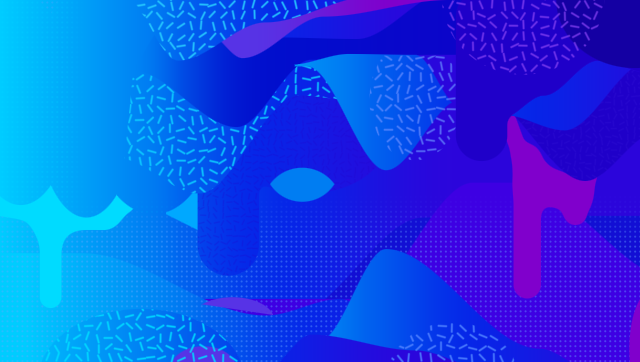
Reproduce this background procedurally as a Shadertoy shader.

```glsl
// Flowing liquid shapes in cyan, blue and violet, with dashed confetti and dot grids.

const vec3 VIOLET = vec3(.12, 0, .79);
const vec3 MAGENTA = vec3(.5, 0, .8);
const vec3 LILAC = vec3(.34, .2, .9);
const vec3 CYAN = vec3(0, .86, 1);

float hash(vec2 p) { return fract(sin(dot(p, vec2(127.1, 311.7))) * 43758.5453); }

// Antialiased coverage, negative distance is inside
float cover(float d) { return clamp(.5 - d / max(fwidth(d), 1e-5), 0., 1.); }

void paint(inout vec3 col, vec3 ink, float d) { col = mix(col, ink, cover(d)); }

float smin(float a, float b, float k) {
  float h = max(k - abs(a - b), 0.) / k;
  return min(a, b) - h * h * k * .25;
}

float ellipse(vec2 p, float cx, float cy, float rx, float ry) {
  vec2 q = p - vec2(cx, cy), r = vec2(rx, ry);
  float k = length(q / r);
  return k * (k - 1.) / max(length(q / (r * r)), 1e-4);
}

float capsule(vec2 p, float ax, float ay, float bx, float by, float r) {
  vec2 q = p - vec2(ax, ay), s = vec2(bx - ax, by - ay);
  return length(q - s * clamp(dot(q, s) / dot(s, s), 0., 1.)) - r;
}

// Smooth line through four crests and troughs
float curve(float x, vec4 xs, vec4 ys) {
  return ys.x + dot(ys.yzw - ys.xyz, smoothstep(xs.xyz, xs.yzw, vec3(x)));
}

// Cyan to violet gradient shared by most shapes
vec3 ocean(float x) {
  vec3 c = mix(vec3(0, .8, 1), vec3(0, .42, .94), clamp(x / 2.2, 0., 1.));
  c = mix(c, vec3(.02, .15, .91), smoothstep(1.8, 3.6, x));
  return mix(c, vec3(.17, .02, .86), smoothstep(3.2, 5.6, x));
}

// Randomly turned short strokes
float dashes(vec2 p, float size) {
  vec2 g = p / size;
  float d = 1., px = 4.36 / iResolution.y;
  for (int i = 0; i < 9; i++) {
    vec2 cell = floor(g) + vec2(i % 3 - 1, i / 3 - 1);
    float a = 6.283 * hash(cell);
    vec2 dir = vec2(cos(a), sin(a));
    vec2 q = g - cell - .35 - .3 * vec2(hash(cell + 7.), hash(cell + 19.));
    d = min(d, length(q - dir * clamp(dot(q, dir), -.36, .36)));
  }
  return smoothstep(px, -px, (d - .09) * size) * .9;
}

void mainImage(out vec4 fragColor, in vec2 fragCoord) {
  // Canvas is 4.36 units tall, y runs down from the top
  vec2 p = vec2(fragCoord.x, iResolution.y - fragCoord.y) * 4.36 / iResolution.y;
  float x = p.x, y = p.y, d;
  vec3 col = ocean(x);
  float strokes = dashes(p, .125), grain = dashes(p, .08);

  // Low hills
  paint(col, vec3(.07, .06, .83), curve(x, vec4(3.5, 5.1, 6, 7), vec4(3.8, 2.62, 2.6, 2.6)) - y);
  paint(col, vec3(.24, 0, .89), curve(x, vec4(4.3, 5.7, 6.2, 8.2), vec4(3.6, 2.2, 2.2, 3.4)) - y);
  paint(col, ocean(x - .3), curve(x, vec4(1, 3.2, 4.1, 5.2), vec4(3.05, 3.8, 3.6, 4.6)) - y);

  // Dot grid
  float dots = smoothstep(.02, .004, length(fract(p / .06) - .5) * .06);
  dots *= max(smoothstep(2.3, 3., y), smoothstep(1.1, .7, x) * .7);
  col = mix(col, vec3(.4, .65, 1), dots * .4);

  // Bright hill, dark wave, leaf and confetti mounds
  d = curve(x, vec4(3.85, 4.65, 6.5, 7.2), vec4(4.1, 3, 4.2, 4.5)) - y;
  paint(col, ocean(x - 2.2), max(d, 3.95 - x));
  paint(col, ocean(x + .4), curve(x, vec4(3.2, 3.75, 5, 6), vec4(4.45, 4.03, 4.22, 4.5)) - y);
  paint(col, LILAC, max(ellipse(p, 2.8, 3.85, .5, .27), y - 3.3 - .15 * x));
  d = ellipse(p, 1.7, 4.6, 1.25, .88);
  paint(col, ocean(x), d);
  paint(col, LILAC, ellipse(p, 2.45, 4.45, .4, .28));
  col = mix(col, CYAN, strokes * cover(d));
  d = ellipse(p, 5.45, 4.6, .8, .72);
  col = mix(col, vec3(.3, .5, 1), strokes * cover(d));
  paint(col, MAGENTA, ellipse(p, 7.85, 4.2, .27, .7));

  // Cyan drip beneath scallops
  d = smin(capsule(p, 0., 2.4, .6, 2.5, .2), capsule(p, .6, 2.55, 1.25, 2.55, .22), .1);
  d = smin(d, capsule(p, 1.25, 2.5, 1.5, 2.42, .14), .15);
  paint(col, CYAN, smin(d, capsule(p, .61, 2.3, .61, 3.58, .13), .3));
  paint(col, vec3(0, .66, 1), max(max(y - 1.58 - .5 * x, 2.2 - y), abs(x - 2.2) - .2));
  d = min(ellipse(p, .25, 1.2, .62, 1.27), ellipse(p, 1.04, 1.2, .62, 1.42));
  d = min(d, ellipse(p, 1.85, 1.4, .75, 1.18));
  paint(col, mix(ocean(x), CYAN, dots * .3), d);

  // Textured drape and eye-shaped opening
  d = smin(capsule(p, 2.75, 1.9, 2.75, 2.95, .37), ellipse(p, 3.7, 1.7, .95, .63), .15);
  paint(col, mix(ocean(x + .4), VIOLET, .3 * grain), d);
  paint(col, ocean(1.8), max(capsule(p, 3.64, 2.5, 3.64, 2.51, .48), capsule(p, 3.64, 1.96, 3.64, 1.97, .46)));

  // Confetti band under the dark canopy
  float canopy = curve(x, vec4(1.6, 2.85, 3.75, 5.2), vec4(.85, 1.53, .72, .66));
  d = y - curve(x, vec4(1.4, 2.4, 3.6, 4.2), vec4(1.9, 2.33, 1.15, 1.2));
  d = max(max(d, canopy - y), max(1.69 - .1 * y - x, x - 4.2));
  paint(col, mix(ocean(x), vec3(.05, .8, 1), strokes), d);
  d = max(y - canopy, 1.6 - x + .6 * max(.85 - y, 0.));
  paint(col, mix(ocean(x), vec3(0, .02, .77), smoothstep(1.6, 3.2, x) * .75), d);

  // Bright blob with pale confetti
  d = y - curve(x, vec4(3.7, 4.65, 5.55, 6), vec4(.8, 2.05, 1.2, 1.2));
  d = max(d, curve(x, vec4(3.5, 4.2, 5, 5.55), vec4(.78, .65, .66, 1.3)) - y);
  paint(col, ocean(x - 2.3), max(d, 3.55 - x));
  d = max(ellipse(p, 5., 1.2, .55, .73), .67 - y);
  col = mix(col, vec3(.4, .55, 1), strokes * cover(d) * .8);

  // Magenta drip, violet drapery and blue fold
  d = smin(capsule(p, 6.35, 1.9, 6.35, 3.43, .165), capsule(p, 6.5, 2.2, 6.9, 2.35, .22), .2);
  d = smin(d, capsule(p, 6.93, 2.57, 7.07, 2.05, .14), .1);
  paint(col, MAGENTA, smin(d, capsule(p, 6.1, 1.4, 6.32, 2., .1), .1));
  float fold = curve(x, vec4(6.05, 6.55, 7.2, 7.9), vec4(1.42, 1.15, .73, .9));
  d = y - curve(x, vec4(5.8, 7.05, 7.9, 8), vec4(1.15, 2.18, 1.6, 1.6));
  paint(col, mix(VIOLET, LILAC, .15 * grain), max(d, max(fold - y, 6.1 - x)));
  d = y - curve(x, vec4(6.05, 6.8, 7.8, 8), vec4(1.38, 1.57, .75, .7));
  paint(col, ocean(x - 2.9), max(d, max(fold - y, 6.05 - x)));
  d = smin(capsule(p, 5.8, .2, 5.8, 1.63, .31), max(y - fold, 5.75 - x), .1);
  paint(col, VIOLET, d);

  // Top edge: navy blob, confetti, lilac wave
  paint(col, vec3(.08, 0, .64), ellipse(p, 7.65, 0., .95, .82));
  d = ellipse(p, 6.3, -.05, .98, .95);
  col = mix(col, vec3(.52, .25, .95), strokes * cover(d) * .85);
  d = y - curve(x, vec4(2.6, 3.3, 4.3, 5.4), vec4(.5, .45, .47, -.1));
  paint(col, ocean(x + .3), max(d, 2.4 - x));
  d = y - curve(x, vec4(2.5, 2.92, 3.9, 5.4), vec4(.4, .7, .2, 0));
  paint(col, mix(LILAC, MAGENTA, smoothstep(3., 4.8, x)), max(d, 2.5 - x));
  d = y - curve(x, vec4(1.45, 2.15, 3.2, 4.5), vec4(-.1, .73, .27, -.05));
  paint(col, mix(ocean(x), vec3(.15, .8, 1), strokes), d);

  fragColor = vec4(col, 1);
}
```
